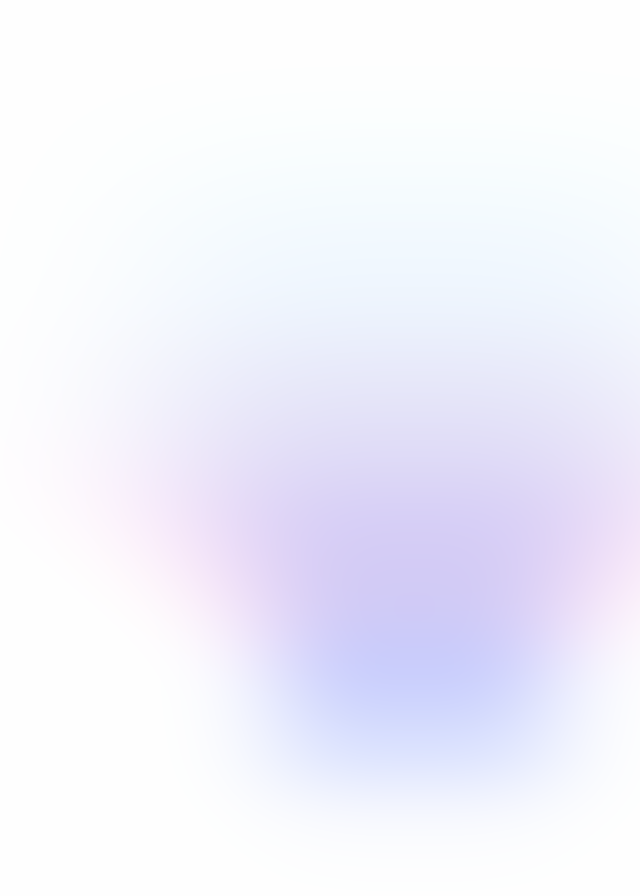
Give the GLSL for this background, as a Shadertoy shader.

```glsl
// A soft aurora glow on a white page: sky blue above, violet and periwinkle below.
// A spline gives the ink on the vertical axis; a bell falloff fades it sideways.
// Each channel narrows at its own height, which leaves pink along the flanks.

const float AXIS_X = 0.648;                          // axis, as a share of the width
const vec3 PAGE = vec3(0.997, 0.998, 0.998);
const float FALLOFF_POWER = 3.0;

// Half-strength distances from the axis, in canvas heights
const float WIDE = 0.286;
const float NARROW = 0.155;

// Heights between which red, green and blue ink widen
const vec3 WIDEN_START = vec3(0.271, 0.206, 0.141);
const vec3 WIDEN_END = vec3(0.596, 0.505, 0.453);

// Light absorbed on the axis, evenly spaced from bottom to top
const int STOPS = 13;
const vec3 AXIS_INK[STOPS] = vec3[STOPS](
    vec3(0.002, 0.002, 0.000),
    vec3(0.030, 0.025, 0.000),
    vec3(0.140, 0.115, 0.003),
    vec3(0.205, 0.190, 0.010),
    vec3(0.180, 0.204, 0.035),
    vec3(0.157, 0.188, 0.035),
    vec3(0.120, 0.135, 0.030),
    vec3(0.090, 0.085, 0.020),
    vec3(0.065, 0.040, 0.005),
    vec3(0.045, 0.020, 0.003),
    vec3(0.022, 0.006, 0.003),
    vec3(0.004, 0.001, 0.001),
    vec3(0.000, 0.000, 0.000));

vec3 stopAt(int i) {
    return AXIS_INK[clamp(i, 0, STOPS - 1)];
}

// Catmull-Rom spline through the stops
vec3 axisInk(float height) {
    float s = clamp(height, 0.0, 1.0) * float(STOPS - 1);
    int i = int(floor(s));
    float t = fract(s);
    vec3 a = stopAt(i - 1);
    vec3 b = stopAt(i);
    vec3 c = stopAt(i + 1);
    vec3 d = stopAt(i + 2);
    vec3 curve = b + 0.5 * t * (c - a
        + t * (2.0 * a - 5.0 * b + 4.0 * c - d
        + t * (3.0 * (b - c) + d - a)));
    return max(curve, 0.0);
}

// Sideways fade per channel: one on the axis, one half at the half-width
vec3 sideFade(float distanceFromAxis, float height) {
    vec3 widening = smoothstep(WIDEN_START, WIDEN_END, vec3(height));
    vec3 halfWidth = mix(vec3(NARROW), vec3(WIDE), widening);
    return exp2(-pow(distanceFromAxis / halfWidth, vec3(FALLOFF_POWER)));
}

void mainImage(out vec4 fragColor, in vec2 fragCoord) {
    float height = fragCoord.y / iResolution.y;
    float fromAxis = abs(fragCoord.x - AXIS_X * iResolution.x) / iResolution.y;

    vec3 ink = axisInk(height) * sideFade(fromAxis, height);
    fragColor = vec4(PAGE - ink, 1.0);
}
```
